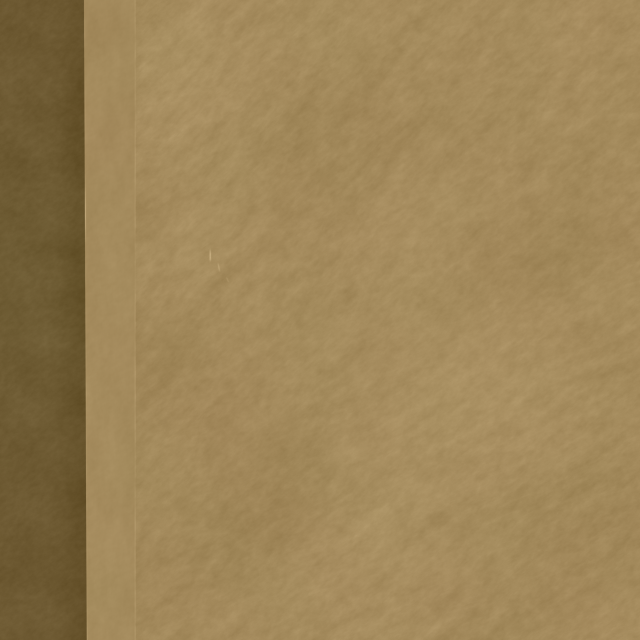
This texture is drawn by a WebGL 2 fragment shader. Its source:

```glsl
#version 300 es
precision highp float;
// A tan plaster wall beside a dark, shadowed strip, with a thin vertical seam.
// Broad soft stains set the tone; warped, stretched gradient noise adds brushed
// wisps that lean steeply at the upper left and flatten toward the lower right.

#define EDGE_TOP 0.1312
#define EDGE_BOTTOM 0.1355
#define SEAM_X 0.2112
#define STEEP_ANGLE 0.86
#define SHALLOW_ANGLE 0.45
#define STAIN_STRENGTH 0.023
#define STREAK_STRENGTH 0.062
#define MOTTLE_STRENGTH 0.052
#define GRAIN_STRENGTH 0.036
#define WALL_COLOR vec3(0.643, 0.543, 0.363)
#define SHADOW_COLOR vec3(0.418, 0.339, 0.185)

uniform vec2 u_resolution;
out vec4 outColor;

vec2 hashGradient(vec2 cell) {
    vec3 p = fract(cell.xyx * vec3(0.1031, 0.1030, 0.0973));
    p += dot(p, p.yzx + 33.33);
    float angle = 6.2832 * fract((p.x + p.y) * p.z);
    return vec2(cos(angle), sin(angle));
}

float gradientNoise(vec2 p) {
    vec2 i = floor(p), f = p - i;
    vec2 w = f * f * f * (f * (f * 6.0 - 15.0) + 10.0);
    float a = dot(hashGradient(i), f);
    float b = dot(hashGradient(i + vec2(1, 0)), f - vec2(1, 0));
    float c = dot(hashGradient(i + vec2(0, 1)), f - vec2(0, 1));
    float d = dot(hashGradient(i + vec2(1, 1)), f - vec2(1, 1));
    return mix(mix(a, b, w.x), mix(c, d, w.x), w.y);
}

vec2 rotateInto(vec2 p, float angle) {
    float c = cos(angle), s = sin(angle);
    return vec2(c * p.x + s * p.y, c * p.y - s * p.x);
}

// Octaves turn only slightly, so stretched input stays stretched
float fbm(vec2 p) {
    float sum = 0.0, amplitude = 0.5;
    for (int i = 0; i < 5; i++) {
        sum += amplitude * gradientNoise(p);
        p = rotateInto(2.03 * p, 0.12) + vec2(17.3, 9.7);
        amplitude *= 0.58;
    }
    return sum;
}

// Noise stretched along one brushing direction: soft body, long hairs, wisps
float streaks(vec2 uv, float angle) {
    vec2 warp = vec2(gradientNoise(uv * 13.0 + 4.0), gradientNoise(uv * 13.0 + 21.0));
    vec2 p = rotateInto(uv + 0.010 * warp, angle) + 3.0;
    float body = fbm(p * vec2(5.0, 17.0));
    float hairs = fbm(p * vec2(10.0, 50.0) + 9.0);
    float wisps = smoothstep(0.08, 0.45, fbm(p * vec2(20.0, 75.0) + 60.0));
    return 0.65 * body + 0.45 * hairs + 0.18 * wisps - 0.012;
}

// Soft stains: centre, radius and signed brightness
float stains(vec2 uv) {
    const vec4 SPOTS[10] = vec4[10](
        vec4(0.30, 0.86, 0.13, 0.9), vec4(0.52, 0.77, 0.13, -0.9),
        vec4(0.86, 0.60, 0.12, -1.0), vec4(0.73, 0.40, 0.15, 1.0),
        vec4(0.38, 0.18, 0.12, -1.0), vec4(0.56, 0.13, 0.12, 0.8),
        vec4(0.23, 0.42, 0.08, -0.7), vec4(0.36, 0.64, 0.10, 0.6),
        vec4(0.92, 0.17, 0.13, -0.6), vec4(0.66, 0.66, 0.12, 0.4));
    float tone = 0.0;
    for (int i = 0; i < 10; i++) {
        vec2 d = rotateInto(uv - SPOTS[i].xy, 0.65) / (SPOTS[i].z * vec2(1.25, 0.75));
        tone += SPOTS[i].w * exp(-dot(d, d));
    }
    return tone;
}

float verticalLine(float x, float center, float width) {
    float d = (x - center) / width;
    return exp(-d * d);
}

void main() {
    vec2 uv = gl_FragCoord.xy / u_resolution;
    float pixel = 1.0 / u_resolution.x;
    float grain = fbm(rotateInto(uv, 0.6) * vec2(70.0, 110.0));
    float mottle = fbm(rotateInto(uv, 0.7) * vec2(24.0, 46.0) + 40.0);

    // Brushed wall, with a calmer frame left of the seam
    float flatten = smoothstep(-0.25, 0.75, uv.x - uv.y + 0.1);
    float streak = mix(streaks(uv, STEEP_ANGLE), streaks(uv, SHALLOW_ANGLE), flatten);
    float onWall = smoothstep(SEAM_X - pixel, SEAM_X + pixel, uv.x);
    float tone = STAIN_STRENGTH * stains(uv) + STREAK_STRENGTH * streak + MOTTLE_STRENGTH * mottle;
    float frameTone = 0.045 * fbm(uv * vec2(26.0, 10.0) + 5.0) + 0.008 * (0.5 - uv.y);
    vec3 wall = WALL_COLOR + mix(frameTone, tone, onWall);
    wall += GRAIN_STRENGTH * grain * mix(0.6, 1.0, onWall);
    wall += vec3(0.006, -0.001, 0.003) * gradientNoise(uv * 7.0 + 2.0);

    // Thin seam that fades unevenly, shaded softly on its right side
    float seamWear = 0.6 + 0.5 * gradientNoise(vec2(4.5, uv.y * 12.0))
        + 0.5 * gradientNoise(vec2(9.5, uv.y * 60.0));
    wall += 0.052 * seamWear * verticalLine(uv.x, SEAM_X, max(0.0011, 0.6 * pixel));
    wall -= 0.010 * onWall * exp(-(uv.x - SEAM_X) * 45.0);

    // One clear scratch and two fainter nicks stepping down to the right
    for (int i = 0; i < 3; i++) {
        float k = float(i);
        vec2 d = uv - vec2(0.3285 + 0.0135 * k, 0.601 - 0.019 * k);
        float fade = 1.0 - smoothstep(0.002, 0.013 - 0.004 * k, abs(d.y));
        wall += 0.13 / (1.0 + k) * fade * verticalLine(d.x + 0.2 * k * d.y, 0.0, 0.0014);
    }

    // Shadowed strip: greener in the middle, darkest against the edge
    float edge = mix(EDGE_BOTTOM, EDGE_TOP, uv.y);
    float middle = exp(-pow((uv.y - 0.56) / 0.26, 2.0));
    vec3 shadow = SHADOW_COLOR + middle * vec3(0.003, 0.010, 0.006);
    shadow += 0.050 * fbm(uv * vec2(12.0, 14.0) + 31.0) + 0.040 * grain;
    shadow -= 0.036 * smoothstep(0.06, 0.0, edge - uv.x) - 0.010;

    // Join the two planes, with a worn highlight along the corner
    vec3 color = mix(shadow, wall, smoothstep(edge - 0.7 * pixel, edge + 0.7 * pixel, uv.x));
    float chips = 0.5 + 0.8 * gradientNoise(vec2(2.5, uv.y * 28.0));
    float wear = 0.035 * chips + 0.10 * exp(-pow((uv.y - 0.665) / 0.030, 2.0));
    color += wear * verticalLine(uv.x, edge + 0.0008, max(0.0011, 0.6 * pixel));
    outColor = vec4(clamp(color, 0.0, 1.0), 1.0);
}
```
